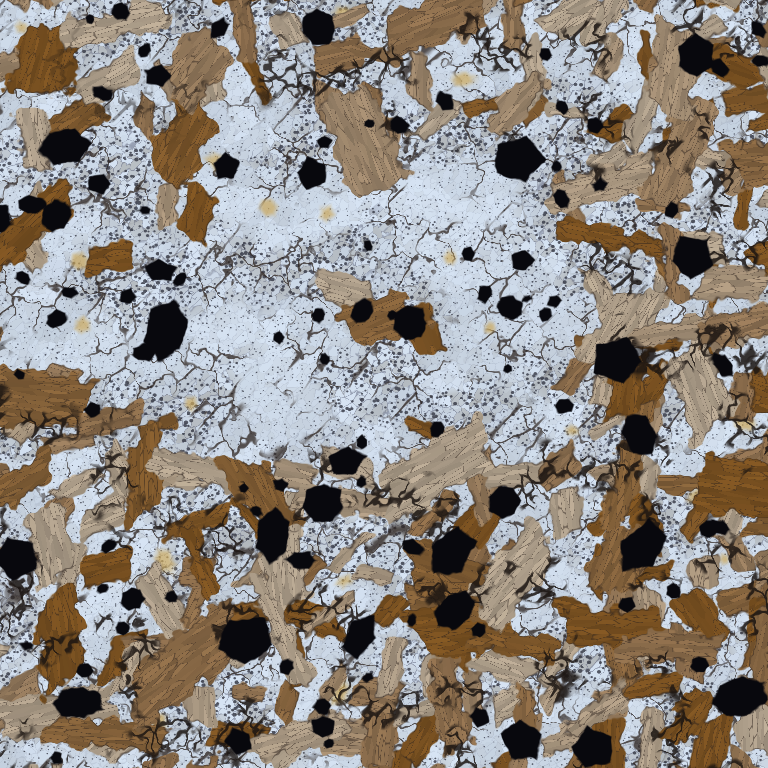
A WebGL 1 fragment shader for this texture:

```glsl
precision highp float;
// Rock thin section: pale speckled quartz, brown mica flakes and black opaque grains.
uniform vec2 u_resolution;

const vec3 QUARTZ = vec3(0.81, 0.86, 0.92);
const vec3 HAZE = vec3(0.66, 0.67, 0.67);
const vec3 RELIEF = vec3(0.36, 0.38, 0.47);
const vec3 TAN = vec3(0.69, 0.63, 0.55);
const vec3 BROWN = vec3(0.55, 0.43, 0.30);
const vec3 AMBER = vec3(0.48, 0.32, 0.13);
const vec3 UMBER = vec3(0.17, 0.13, 0.11);
const vec3 STAIN = vec3(0.80, 0.66, 0.36);
const vec3 OPAQUE = vec3(0.03, 0.03, 0.05);
const float SOFT = 0.0014; // edge softness in canvas units

vec2 hash2(vec2 p) {
  vec3 q = fract(p.xyx * vec3(0.1031, 0.1030, 0.0973));
  q += dot(q, q.yzx + 33.33);
  return fract((q.xx + q.yz) * q.zy);
}

vec2 rotate(vec2 p, float a) {
  float c = cos(a), s = sin(a);
  return vec2(c * p.x + s * p.y, c * p.y - s * p.x);
}

// Layered, bent sines, about -1 to 1
float waves(vec2 p) {
  float sum = 0.0, amp = 0.5;
  for (int i = 0; i < 4; i++) {
    p = rotate(p, 0.9) * 1.7 + 1.3;
    sum += amp * sin(p.x + 1.5 * sin(p.y));
    amp *= 0.6;
  }
  return sum;
}

// Cellular noise: nearest distance, gap to the second nearest, cell value
vec3 cellular(vec2 p) {
  vec2 base = floor(p);
  float near = 9.0, next = 9.0, value = 0.0;
  for (int j = -1; j <= 1; j++) for (int i = -1; i <= 1; i++) {
    vec2 id = base + vec2(float(i), float(j));
    vec2 h = hash2(id);
    float d = length(id + h - p);
    if (d < near) { next = near; near = d; value = fract(h.x * 7.0 + h.y * 5.0); }
    else next = min(next, d);
  }
  return vec3(near, next - near, value);
}

// Share of mica: low in the quartz belt and toward the upper left
float micaRichness(vec2 p) {
  float belt = length((p - vec2(0.40, 0.63)) / vec2(0.43, 0.23)) + 0.2 * waves(p * 8.0);
  float corner = smoothstep(0.15, 0.75, p.x + 1.0 - p.y);
  return mix(0.05, 0.80 * mix(0.35, 1.0, corner), smoothstep(0.75, 1.15, belt));
}

vec3 quartzGround(vec2 p) {
  vec3 grain = cellular(p * 24.0 + 0.25 * waves(p * 50.0));
  vec3 mottle = cellular(p * 95.0 + 0.4 * waves(p * 90.0));
  vec3 speck = cellular(p * vec2(145.0, 165.0));
  float dusty = smoothstep(-0.35, 0.55, waves(p * vec2(9.0, 15.0) + 4.0));
  vec3 color = QUARTZ * (0.95 + 0.09 * grain.z);
  color = mix(color, HAZE, (0.15 + 0.55 * dusty) * smoothstep(0.3, 0.95, mottle.z));
  color = mix(color, RELIEF, 0.4 * smoothstep(0.14, 0.0, mottle.y) * (0.3 + dusty));
  float size = 0.42 * speck.z * (0.35 + 0.65 * dusty);
  color = mix(color, RELIEF * 0.55, 0.8 * smoothstep(size + 0.12, size - 0.12, speck.x) * step(0.45, speck.z));
  float seam = smoothstep(0.085, 0.02, grain.y) * smoothstep(-0.45, 0.35, waves(p * 21.0));
  return mix(color, UMBER, 0.75 * seam);
}

// Bladed flakes with cleavage, rough edges and dark rims
vec3 addFlakes(vec3 color, vec2 p, float scale, float seed) {
  vec2 base = floor(p * scale);
  float rough = waves(p * 55.0 + seed);
  for (int j = -1; j <= 1; j++) for (int i = -1; i <= 1; i++) {
    vec2 id = base + vec2(float(i), float(j));
    vec2 spot = hash2(id + seed), shape = hash2(id + seed + 17.3), kind = hash2(id + seed + 41.7);
    vec2 center = id + 0.2 + 0.6 * spot;
    if (kind.x > micaRichness(center / scale)) continue;
    vec2 q = rotate(p * scale - center, mix(-0.4, 2.2, kind.y));
    vec2 halfSize = vec2(mix(0.35, 0.78, shape.x), mix(0.11, 0.38, shape.y));
    vec2 box = abs(q + vec2((spot.x - 0.5) * 1.6 * q.y, 0.0)) - halfSize + 0.06;
    float d = length(max(box, 0.0)) + min(max(box.x, box.y), 0.0) - 0.06 + 0.085 * rough;
    float soft = SOFT * scale;
    float cover = smoothstep(soft, -soft, d);
    if (cover <= 0.0) continue;
    float tone = fract(spot.x * 5.0 + shape.x * 3.0);
    vec3 mica = mix(mix(TAN, BROWN, smoothstep(0.2, 0.6, tone)), AMBER, smoothstep(0.6, 0.85, tone));
    vec3 streak = cellular(q / scale * vec2(35.0, 210.0) + id * 3.0);
    mica *= 0.86 + 0.24 * streak.z;
    mica = mix(mica, UMBER, 0.5 * smoothstep(0.14, 0.0, streak.y) * step(0.55, streak.z));
    mica = mix(mica, UMBER, 0.65 * smoothstep(-2.5 * soft, 0.0, d) * smoothstep(-0.4, 0.4, rough));
    color = mix(color, mica, cover);
  }
  return color;
}

// Rounded polygonal grains: x is solid cover, y a wider halo
vec2 scatterGrains(vec2 p, float scale, float seed, float share, vec2 radii) {
  vec2 base = floor(p * scale), cover = vec2(0.0);
  for (int j = -1; j <= 1; j++) for (int i = -1; i <= 1; i++) {
    vec2 id = base + vec2(float(i), float(j));
    vec2 spot = hash2(id + seed), kind = hash2(id + seed + 29.1);
    if (kind.x > share) continue;
    vec2 q = rotate(p * scale - id - 0.15 - 0.7 * spot, 6.28 * kind.y);
    q.x /= 1.0 + 0.7 * spot.x * spot.x;
    float sector = 6.2832 / floor(5.0 + 3.0 * spot.y);
    float facet = cos(mod(atan(q.y, q.x), sector) - 0.5 * sector);
    float radius = mix(radii.x, radii.y, fract(kind.y * 9.0));
    float d = (length(q) * facet - radius) / scale + 0.0022 * waves(p * 60.0 + seed);
    cover = max(cover, vec2(smoothstep(SOFT, -SOFT, d), smoothstep(0.006, -0.004, d)));
  }
  return cover;
}

void main() {
  vec2 p = gl_FragCoord.xy / min(u_resolution.x, u_resolution.y);
  vec3 color = quartzGround(p);
  color = mix(color, STAIN, 0.7 * scatterGrains(p, 13.0, 7.7, 0.14, vec2(0.05, 0.11)).y);
  color = addFlakes(color, p, 17.0, 3.1);
  color = addFlakes(color, p, 9.5, 61.4);
  // Dark clots between the flakes
  vec3 clot = cellular(p * 42.0 + 0.5 * waves(p * 45.0));
  float clotMask = smoothstep(0.25, 0.55, waves(p * 19.0 + 8.0)) * smoothstep(0.1, 0.6, micaRichness(p));
  color = mix(color, UMBER * 0.6, 0.85 * clotMask * smoothstep(0.24, 0.08, clot.y));
  // Opaque grains, coarse and fine
  color = mix(color, OPAQUE, scatterGrains(p, 8.0, 23.9, 0.62, vec2(0.08, 0.21)).x);
  color = mix(color, OPAQUE, scatterGrains(p, 20.0, 88.2, 0.17, vec2(0.09, 0.22)).x);
  gl_FragColor = vec4(color, 1.0);
}
```
